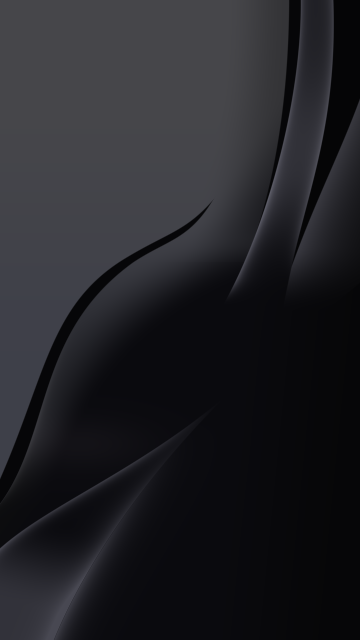
Give the GLSL for this background, as a WebGL 2 fragment shader.

```glsl
#version 300 es
precision highp float;

uniform vec2 u_resolution;
out vec4 fragColor;

const vec2 CANVAS = vec2(9.0, 16.0);
const vec3 INK = vec3(0.040, 0.040, 0.056);
const vec3 DEEP = vec3(0.024, 0.024, 0.030);
const vec3 SLATE = vec3(0.245, 0.250, 0.285);
const vec3 ASH = vec3(0.275, 0.275, 0.290);
const vec3 SHEEN = vec3(0.97, 0.97, 1.06);

vec2 bezier(vec2 a, vec2 b, vec2 c, vec2 d, float t) {
  float s = 1.0 - t;
  return s * s * s * a + 3.0 * s * t * (s * b + t * c) + t * t * t * d;
}

vec2 bezierTangent(vec2 a, vec2 b, vec2 c, vec2 d, float t) {
  float s = 1.0 - t;
  return s * s * (b - a) + 2.0 * s * t * (c - b) + t * t * (d - c);
}

// Signed distance to a rising curve, positive on its right;
// past either end the curve continues along its tangent.
float side(vec2 p, vec2 a, vec2 b, vec2 c, vec2 d) {
  float low = 0.0, high = 1.0;
  for (int i = 0; i < 16; i++) {
    float mid = 0.5 * (low + high);
    if (bezier(a, b, c, d, mid).y < p.y) low = mid;
    else high = mid;
  }
  float t = 0.5 * (low + high);
  vec2 along = normalize(bezierTangent(a, b, c, d, t));
  return dot(p - bezier(a, b, c, d, t), vec2(along.y, -along.x));
}

float cover(float dist, float pixel) {
  return smoothstep(-0.8 * pixel, 0.8 * pixel, dist);
}

float glow(float dist, float width) {
  return exp(-abs(dist) / width);
}

// Upper and lower outlines of the slit, each in two joined spans.
float slitTop(vec2 p) {
  vec2 joint = vec2(3.13, 9.54);
  return p.y < joint.y
    ? side(p, vec2(0.0, 4.02), vec2(1.15, 6.63), vec2(1.25, 8.40), joint)
    : side(p, joint, vec2(4.17, 10.17), vec2(4.63, 10.21), vec2(5.31, 10.98));
}

float slitBottom(vec2 p) {
  vec2 joint = vec2(3.33, 9.44);
  return p.y < joint.y
    ? side(p, vec2(0.0, 3.40), vec2(1.29, 5.17), vec2(0.88, 7.67), joint)
    : side(p, joint, vec2(4.17, 10.0), vec2(4.71, 10.0), vec2(5.31, 10.98));
}

// Broad sheet that rolls into shadow below the slit.
vec3 sheet(vec2 p, float top, float bottom, float rightEdge, vec3 ink, float pixel) {
  vec3 lit = mix(SLATE, ASH, smoothstep(7.0, 14.0, p.y));
  lit *= mix(0.74, 1.0, smoothstep(0.0, 1.6, -rightEdge));
  float below = cover(bottom, pixel);
  float level = mix(0.2, 0.55, smoothstep(3.2, 5.5, p.y));
  level = mix(level, 1.0, smoothstep(6.0, 10.9, p.y));
  float reach = mix(0.95, 2.3, smoothstep(4.5, 9.8, p.y));
  vec3 color = mix(ink, lit * mix(1.0, level, below), 1.0 - smoothstep(0.0, reach, bottom));
  float lowRim = smoothstep(3.0, 4.0, p.y) * (1.0 - smoothstep(5.5, 8.5, p.y));
  color += 0.09 * below * lowRim * glow(bottom, 0.09);
  return mix(color, DEEP, cover(top, pixel) * (1.0 - below));
}

// Narrow upright band with a bright rim on each side.
vec3 band(vec2 p, float leftEdge, float rightEdge, vec3 ink) {
  float fade = smoothstep(8.6, 11.8, p.y);
  float crest = (p.y - 12.4) / 1.7;
  float light = 0.09 * fade + 0.07 * exp(-crest * crest);
  float crescent = smoothstep(8.35, 9.1, p.y) * (1.0 - smoothstep(10.5, 12.5, p.y));
  light += 0.16 * smoothstep(8.4, 9.1, p.y) * glow(leftEdge, 0.08);
  light += 0.12 * crescent * glow(leftEdge, 0.22);
  light += 0.15 * smoothstep(8.9, 10.5, p.y) * glow(rightEdge, 0.11);
  return ink + light * SHEEN;
}

void main() {
  vec2 p = gl_FragCoord.xy / u_resolution * CANVAS;
  float pixel = CANVAS.y / u_resolution.y;
  vec3 ink = mix(INK, DEEP, smoothstep(5.5, 9.5, p.x + 0.1 * (8.0 - p.y)));

  float top = slitTop(p);
  float bottom = slitBottom(p);
  float sheetEdge = side(p, vec2(5.65, 8.5), vec2(6.77, 10.38), vec2(7.23, 13.29), vec2(7.23, 16.1));
  float bandLeft = side(p, vec2(5.65, 8.5), vec2(6.67, 10.38), vec2(7.56, 13.5), vec2(7.52, 16.1));
  float bandRight = side(p, vec2(7.23, 9.06), vec2(7.67, 11.21), vec2(8.46, 12.88), vec2(8.33, 16.1));
  float wingEdge = side(p, vec2(7.38, 9.58), vec2(8.02, 11.31), vec2(8.65, 12.46), vec2(9.17, 14.02));
  float foldTop = side(p, vec2(0.0, 2.29), vec2(1.25, 3.40), vec2(3.44, 4.23), vec2(5.65, 6.10));
  float foldEdge = side(p, vec2(1.29, -0.15), vec2(1.98, 1.63), vec2(3.54, 4.02), vec2(5.65, 6.10));

  // Upper layers, from left to right.
  vec3 color = sheet(p, top, bottom, sheetEdge, ink, pixel);
  vec3 gap = mix(ink, DEEP, smoothstep(8.4, 9.5, p.y));
  color = mix(color, gap, cover(sheetEdge, pixel));
  color = mix(color, band(p, bandLeft, bandRight, ink), cover(bandLeft, pixel));
  color = mix(color, mix(ink, DEEP * 0.8, smoothstep(8.8, 9.8, p.y)), cover(bandRight, pixel));
  float wingLight = 0.20 * smoothstep(8.2, 9.9, p.y) * glow(wingEdge, 0.95);
  color = mix(color, ink + wingLight * SHEEN, cover(min(bandRight, wingEdge), pixel));

  // Faint warm reflection above the lower fold.
  vec2 haze = (p - vec2(2.0, 4.9)) / vec2(1.7, 0.65);
  color += vec3(0.036, 0.031, 0.034) * exp(-dot(haze, haze)) * cover(bottom, pixel);

  // Lower fold and the soft light spilling past its edge.
  float spill = 0.21 * (1.0 - smoothstep(0.8, 5.6, p.y)) * glow(foldEdge, 0.28);
  color = mix(color, ink + spill * SHEEN, cover(min(foldTop, foldEdge), pixel));
  float foldLight = 0.16 * (1.0 - smoothstep(1.0, 3.4, p.y + 0.3 * p.x));
  foldLight += 0.21 * (1.0 - smoothstep(4.0, 6.1, p.y)) * glow(foldTop, 0.10);
  foldLight += 0.18 * (1.0 - smoothstep(2.0, 6.1, p.y)) * glow(foldEdge, 0.25);
  color = mix(color, ink + min(foldLight, 0.25) * SHEEN, cover(min(foldTop, -foldEdge), pixel));

  fragColor = vec4(color, 1.0);
}
```
